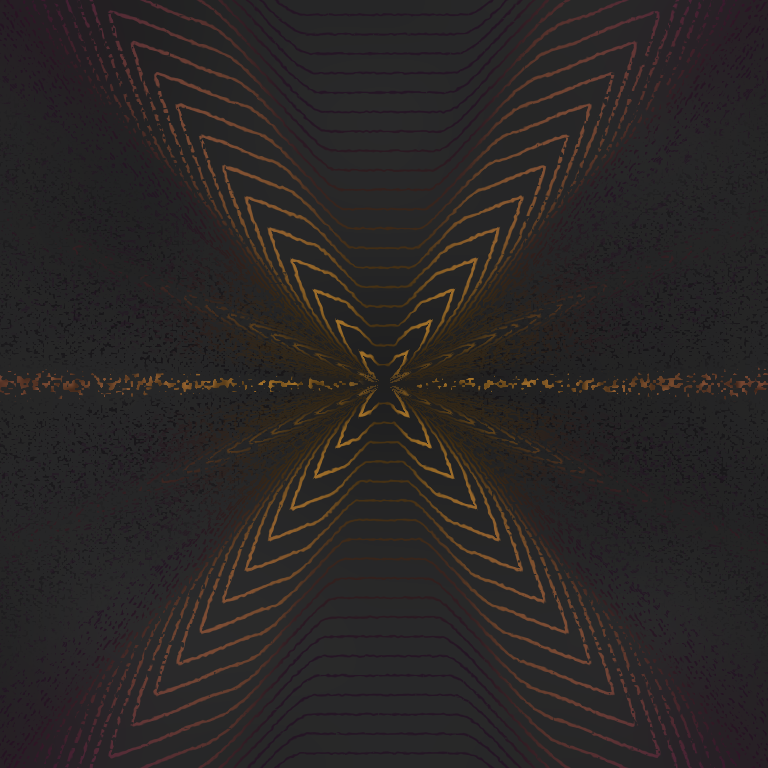
Write a Shadertoy shader that draws this background.

```glsl
// Mirrored polar spectrum: star-shaped amber contour rings over dark cloudy grey.

const vec3 GREY = vec3(0.146, 0.146, 0.148);
const vec3 SPECK = vec3(0.080, 0.072, 0.085);
const vec3 AMBER = vec3(0.68, 0.47, 0.16);
const vec3 COPPER = vec3(0.52, 0.31, 0.21);
const vec3 PLUM = vec3(0.27, 0.11, 0.22);
const vec3 DUSK = vec3(0.140, 0.075, 0.140);

const float HALF_PI = 1.5707963;
const float TOP_STEP = 0.0253;     // ring spacing straight up
const float MAIN_STEP = 0.0503;    // ring spacing at the main points
const float MAIN_ANGLE = 0.935;
const float SIDE_STEP = 0.0315;    // ring spacing at the low points
const float SIDE_ANGLE = 0.413;
const float BASE_STEP = 0.0165;    // ring spacing between the points
const float LINE_HALF = 0.0020;

float hash(vec2 p) {
    vec3 q = fract(p.xyx * 0.1031);
    q += dot(q, q.yzx + 33.33);
    return fract((q.x + q.y) * q.z);
}

float noise(vec2 p) {
    vec2 i = floor(p), f = fract(p);
    f = f * f * (3.0 - 2.0 * f);
    return mix(mix(hash(i), hash(i + vec2(1, 0)), f.x),
               mix(hash(i + vec2(0, 1)), hash(i + vec2(1, 1)), f.x), f.y);
}

float smoothMax(float a, float b, float k) {
    float h = max(k - abs(a - b), 0.0) / k;
    return max(a, b) + 0.25 * h * h * k;
}

// Distance between rings at angle a, measured up from the horizontal
float ringStep(float a) {
    float upper = MAIN_STEP - 0.0650 * (a - MAIN_ANGLE);
    float lower = MAIN_STEP + 0.1230 * (a - MAIN_ANGLE);
    float s = -smoothMax(-upper, -lower, 0.001);
    s += 0.0016 * exp(-pow((a - 1.13) / 0.055, 2.0));
    s += 0.0007 * sin(a * 48.0) * smoothstep(0.95, 0.75, a);
    float side = a - SIDE_ANGLE;
    float low = SIDE_STEP + 0.002 - 0.15 * sqrt(side * side + 0.00018);
    float zigzag = abs(fract(a * 9.0) - 0.5) + 0.5 * abs(fract(a * 23.0) - 0.5);
    low = max(low, BASE_STEP + 0.0055 * (zigzag - 0.35));
    s = smoothMax(s, low, 0.002);
    return a > 1.0 ? smoothMax(s, TOP_STEP / sin(a), 0.003) : s;
}

// Amber at the centre, copper further out, plum at the rim
vec3 tintAt(float r) {
    vec3 c = mix(AMBER, COPPER, smoothstep(0.08, 0.42, r));
    return mix(c, PLUM, smoothstep(0.38, 0.72, r));
}

// Cloudy grey with a plum veil along the outer diagonals
vec3 background(vec2 p) {
    float cloud = 0.65 * noise(p * 3.0 + 17.0) + 0.35 * noise(p * 6.0 + 41.0);
    float r = length(p);
    float a = atan(abs(p.y), abs(p.x));
    float veil = exp(-pow((a - 0.82) / 0.14, 2.0)) * smoothstep(0.4, 0.65, r);
    vec3 c = GREY + 0.045 * (cloud - 0.5) - 0.012 * exp(-r * r * 22.0);
    return mix(c, PLUM * 0.62, 0.3 * veil);
}

// Broken contour lines over base
vec3 drawRings(vec3 base, vec2 p, float px) {
    vec2 wobble = vec2(noise(p * 220.0 + 90.0), noise(p * 220.0 + 210.0)) - 0.5;
    vec2 q = p + 0.0022 * wobble;
    float r = length(q);
    float a = atan(abs(q.y), abs(q.x));
    float s = ringStep(a);
    float slope = (ringStep(min(a + 0.003, HALF_PI)) - ringStep(a - 0.003)) / 0.006;
    float u = r / s;
    float d = abs(u - round(u)) * s / sqrt(1.0 + pow(slope / s, 2.0));

    float strength = smoothstep(0.019, 0.050, s);
    float inner = 1.0 - smoothstep(1.3, 1.7, u);
    strength = max(strength, 0.55 * inner * step(0.2, a) * step(a, 0.9));
    float width = LINE_HALF * mix(0.6, 1.0, strength);
    float line = 1.0 - smoothstep(width - 0.8 * px, width + 0.8 * px, d);

    // Beads: solid near the centre, dotted on the outer flanks
    float flank = 1.0 - smoothstep(0.91, 0.96, a);
    float low = 1.0 - smoothstep(0.62, 0.72, a);
    float gap = (0.18 + 0.30 * flank) * smoothstep(0.08, 0.5, r);
    gap += (0.30 * flank * (1.0 - strength) + 0.12 * low) * smoothstep(0.06, 0.2, r);
    line *= smoothstep(gap - 0.10, gap + 0.10, noise(p * 290.0 + 300.0) + 0.11);

    // Weak rings darken to dusk away from the centre
    float top = smoothstep(1.02, 1.22, a);
    float dusk = max(top, 1.0 - strength) * smoothstep(0.14, 0.38, r);
    vec3 ink = tintAt(r) * mix(0.36, 1.0, strength);
    ink = mix(ink, DUSK, dusk * (1.0 - smoothstep(0.2, 0.8, strength)));
    float lobe = exp(-pow((a - SIDE_ANGLE) / 0.075, 2.0));
    float wedge = 0.6 * smoothstep(0.08, 0.22, a);
    float visible = mix(1.0, max(wedge, lobe), low);
    return mix(base, ink, line * visible * step(0.5, u) * 0.92);
}

// Fine dark grain in the wedges beside the low points
vec3 drawGrain(vec3 base, vec2 p) {
    float r = length(p);
    float a = atan(abs(p.y), abs(p.x));
    float wedge = smoothstep(0.025, 0.10, a) * (1.0 - smoothstep(0.45, 0.72, a));
    wedge *= 1.0 - 0.75 * exp(-pow((a - SIDE_ANGLE) / 0.07, 2.0));
    wedge *= smoothstep(0.04, 0.14, r) * (1.0 - smoothstep(0.3, 0.75, r) * 0.5);
    float grain = smoothstep(0.66, 0.84, noise(p * vec2(370.0, 430.0) + 500.0));
    vec3 c = mix(base, SPECK, grain * wedge * 0.8);
    float haze = exp(-pow((r - 0.07) / 0.045, 2.0)) * (1.0 - smoothstep(0.1, 0.75, a));
    return mix(c, AMBER * 0.34, haze * 0.18);
}

// Scattered sparks along the horizontal axis, in clusters one ring apart
vec3 drawSparks(vec3 base, vec2 p) {
    float x = abs(p.x), y = abs(p.y);
    float reach = 0.0034 + 0.022 * x;
    float cluster = 0.5 + 0.5 * cos(6.2831853 * x / MAIN_STEP);
    float density = (0.46 + 0.16 * cluster) * exp(-pow(y / reach, 2.0));
    float threshold = 0.94 - 0.72 * density;
    float grain = noise(p * vec2(250.0, 310.0) + 700.0);
    float lit = smoothstep(threshold - 0.06, threshold + 0.06, grain);
    lit *= smoothstep(0.022, 0.05, x) * (1.0 - smoothstep(1.4, 1.8, y / reach));
    vec3 ink = tintAt(x * 0.9) * (0.5 + 0.55 * noise(p * 120.0 + 40.0));
    return mix(base, ink, lit * 0.95);
}

void mainImage(out vec4 fragColor, in vec2 fragCoord) {
    vec2 p = (fragCoord - 0.5 * iResolution.xy) / iResolution.y;
    vec3 color = drawGrain(background(p), p);
    color = drawRings(color, p, 1.0 / iResolution.y);
    fragColor = vec4(drawSparks(color, p), 1.0);
}
```
